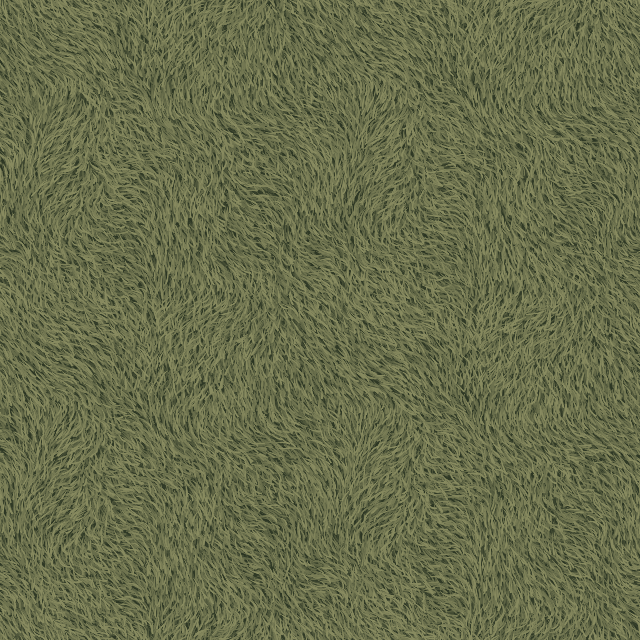
Write a three.js fragment shader that draws this texture.

```glsl
// Dense matted grass: thin, curved, tapering blades scattered on jittered grids.
// Layers are painted from dark undergrowth to pale tips, while a smooth flow
// field that repeats twice across the canvas combs the blades into tufts.

varying vec2 vUv;

const float LAYERS = 13.0;
const float CELL = 0.013;

vec3 hash3(vec3 p) {
  p = fract(p * vec3(0.1031, 0.1030, 0.0973));
  p += dot(p, p.yxz + 33.33);
  return fract((p.xxy + p.yxx) * p.zyx);
}

// Value noise whose lattice wraps after the given period
float wrappedNoise(vec2 p, float period, float seed) {
  vec2 cell = floor(p);
  vec2 f = fract(p);
  f = f * f * (3.0 - 2.0 * f);
  vec2 lo = mod(cell, period);
  vec2 hi = mod(cell + 1.0, period);
  float bottom = mix(hash3(vec3(lo, seed)).x, hash3(vec3(hi.x, lo.y, seed)).x, f.x);
  float top = mix(hash3(vec3(lo.x, hi.y, seed)).x, hash3(vec3(hi, seed)).x, f.x);
  return mix(bottom, top, f.y);
}

// Coverage of one blade; d is the offset from its middle
float bladeMask(vec2 d, float tilt, float bend, float halfLength) {
  vec2 dir = vec2(sin(tilt), cos(tilt));
  float along = dot(d, dir) / halfLength;
  float across = dot(d, vec2(dir.y, -dir.x));
  across += bend * (along * along - 0.3);
  float halfWidth = mix(0.0013, 0.0004, smoothstep(-0.6, 1.0, along));
  float side = 1.0 - smoothstep(halfWidth - 0.0007, halfWidth + 0.0007, abs(across));
  float ends = 1.0 - smoothstep(0.8, 1.0, abs(along));
  return side * ends;
}

vec3 grassColor(float t) {
  vec3 shade = vec3(0.165, 0.205, 0.135);
  vec3 tip = vec3(0.535, 0.545, 0.375);
  return mix(shade, tip, clamp(t, 0.0, 1.0));
}

void main() {
  // Combing direction, looseness and gentle light variation
  float flow = wrappedNoise(vUv * 10.0, 5.0, 3.0) - 0.5;
  float swirl = wrappedNoise(vUv * 20.0, 10.0, 11.0) - 0.5;
  float lean = 2.0 * flow + 0.9 * swirl - 0.15;
  float looseness = mix(0.5, 1.7, wrappedNoise(vUv * 12.0, 6.0, 23.0));
  float light = 0.12 * (wrappedNoise(vUv * 16.0, 8.0, 37.0) - 0.5);

  // Blades painted from the ground up
  float tone = 0.05;
  for (float layer = 0.0; layer < LAYERS; layer++) {
    vec2 p = vUv / CELL + 7.0 + 5.0 * hash3(vec3(layer, 4.0, 9.0)).xy;
    vec2 home = floor(p);
    float height = (layer + 0.5) / LAYERS;
    for (float y = -1.0; y <= 1.0; y++) {
      for (float x = -1.0; x <= 1.0; x++) {
        vec2 cell = home + vec2(x, y);
        vec3 place = hash3(vec3(cell, layer + 1.0));
        vec3 form = hash3(vec3(cell.yx, layer + 51.0));
        vec2 d = (p - cell - place.xy) * CELL;
        float tilt = lean + looseness * (place.z - 0.5);
        float bend = 0.005 * (form.x - 0.5);
        float mask = bladeMask(d, tilt, bend, mix(0.008, 0.0125, form.y));
        float bladeTone = height + 0.36 * (form.z - 0.5) + light;
        tone = mix(tone, clamp(bladeTone, 0.0, 1.0), mask);
      }
    }
  }

  gl_FragColor = vec4(grassColor(tone), 1.0);
}
```
